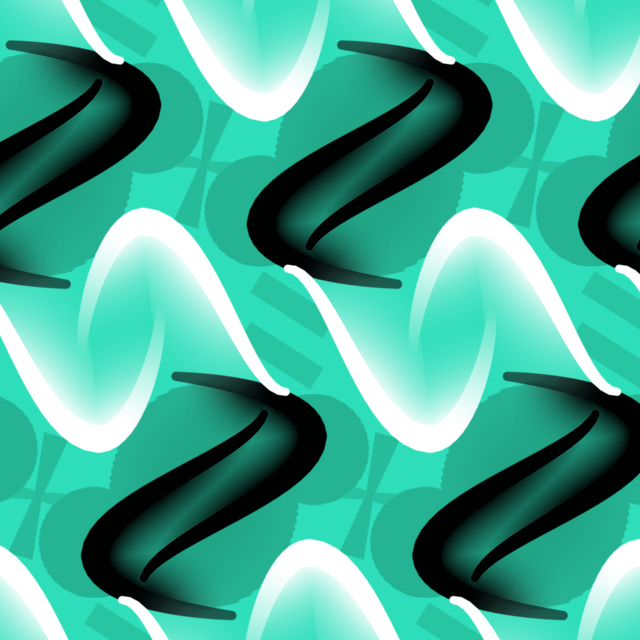
Write a three.js fragment shader that draws this pattern.

```glsl
varying vec2 vUv;

#define CELL 0.5177
#define CENTRE vec2(0.5775, 0.7428)
#define EDGE 0.003
#define STEPS 18
#define LIGHT vec3(0.18, 0.87, 0.73)
#define DARK vec3(0.13, 0.65, 0.53)
#define INK vec3(0.0, 0.005, 0.005)
#define FOAM vec3(1.0)
#define INK_REACH 0.19
#define FOAM_REACH 0.27

// Nearest cell of the staggered lattice; lean chooses which way the cells slant
vec2 tile(vec2 p, float lean) {
  vec2 id = floor(vec2(p.x - lean * p.y, p.y) + 0.5);
  return p - vec2(id.x + lean * id.y, id.y);
}

float fill(float dist) {
  return 1.0 - smoothstep(-EDGE, EDGE, dist);
}

vec2 bezier(vec2 a, vec2 b, vec2 c, vec2 d, float t) {
  float s = 1.0 - t;
  return s * s * s * a + 3.0 * s * s * t * b + 3.0 * s * t * t * c + t * t * t * d;
}

// Tapered curve: x distance to its edge, y place along it, z positive to its left
vec3 taper(vec2 p, vec2 a, vec2 b, vec2 c, vec2 d, float r0, float r1) {
  vec3 best = vec3(9.0);
  vec2 prev = a;
  for (int i = 1; i <= STEPS; i++) {
    vec2 next = bezier(a, b, c, d, float(i) / float(STEPS));
    vec2 seg = next - prev;
    vec2 off = p - prev;
    float h = clamp(dot(off, seg) / dot(seg, seg), 0.0, 1.0);
    float t = (float(i) - 1.0 + h) / float(STEPS);
    float dist = length(off - seg * h) - mix(r0, r1, t);
    if (dist < best.x) best = vec3(dist, t, seg.x * off.y - seg.y * off.x);
    prev = next;
  }
  return best;
}

vec3 join(vec3 first, vec3 second) {
  return first.x < second.x ? first : second + vec3(0.0, 1.0, 0.0);
}

// Crisp on the outer side, fading softly on the inner side
float paint(float dist, float inner, float opacity, float glow, float reach) {
  float soft = pow(max(0.0, 1.0 - max(dist, 0.0) / reach), 2.0);
  return max(fill(dist) * opacity, step(0.0, inner) * glow * opacity * soft);
}

float darkHook(vec2 p) {
  vec2 bulge = vec2(0.326, 0.18);
  vec3 s = join(
    taper(p, vec2(-0.084, 0.361), vec2(0.067, 0.346), vec2(0.323, 0.301), bulge, 0.014, 0.045),
    taper(p, bulge, vec2(0.326, 0.019), vec2(-0.135, -0.127), vec2(-0.182, -0.248), 0.045, 0.013));
  float opacity = mix(0.6, 1.0, smoothstep(0.0, 0.6, s.y));
  float glow = 0.92 * smoothstep(0.0, 0.45, s.y) * (1.0 - smoothstep(1.4, 2.0, s.y));
  return paint(s.x, -s.z, opacity, glow, INK_REACH);
}

float foamHook(vec2 p) {
  vec2 trough = vec2(-0.067, -0.327);
  vec3 s = join(
    taper(p, vec2(-0.497, 0.186), vec2(-0.374, 0.186), vec2(-0.26, -0.327), trough, 0.012, 0.043),
    taper(p, trough, vec2(0.042, -0.327), vec2(0.132, -0.035), vec2(0.117, 0.091), 0.043, 0.012));
  float fade = 1.0 - smoothstep(1.2, 2.0, s.y);
  float glow = 0.88 * smoothstep(0.1, 0.7, s.y) * fade;
  return paint(s.x, s.z, mix(0.2, 1.0, fade), glow, FOAM_REACH);
}

// Narrow ray through the origin, widening outwards on both sides
float ray(vec2 p, vec2 dir, float len) {
  float along = abs(dot(p, dir));
  float across = abs(dir.x * p.y - dir.y * p.x);
  return fill(max(across - 0.012 - 0.14 * along, along - len));
}

float backdropShade(vec2 p, vec2 z) {
  float saw = 0.012 * (abs(fract(z.y * 45.0) - 0.5) - 0.25);

  // Ragged disc behind the dark shape
  float r = length(z * vec2(1.05, 0.88));
  float shade = fill(r - 0.3 + saw) * mix(1.0, 0.78, smoothstep(0.1, 0.3, r));

  // Petals and rays about the star
  vec2 star = tile(p - vec2(0.5, 0.0), 0.5);
  vec2 petal = vec2(-0.17, 0.14);
  float lobe = min(length(star - petal), length(star + petal)) - 0.168;
  shade = max(shade, 0.75 * fill(lobe + saw * 0.4));
  shade = max(shade, 0.62 * ray(star, normalize(vec2(0.3, 1.0)), 0.19));
  shade = max(shade, 0.5 * ray(star, normalize(vec2(-1.0, 0.2)), 0.24));

  // Paired slanted bars
  vec2 bar = tile(p - vec2(-0.25, -0.5), 0.5);
  bar = vec2(dot(bar, vec2(0.845, -0.535)), dot(bar, vec2(0.535, 0.845)));
  bar *= sign(bar.y);
  vec2 box = abs(bar - vec2(-0.025, 0.075)) - vec2(0.13, 0.038);
  return max(shade, 0.45 * fill(max(box.x, box.y)));
}

void main() {
  vec2 p = (vUv - CENTRE) / CELL;
  vec2 z = tile(p, 0.5);
  vec2 wave = tile(p - vec2(0.25, -0.5), -0.5);

  vec3 color = mix(LIGHT, DARK, backdropShade(p, z));
  color = mix(color, INK, max(darkHook(z), darkHook(-z)));
  color = mix(color, FOAM, max(foamHook(wave), foamHook(-wave)));
  gl_FragColor = vec4(color, 1.0);
}
```
